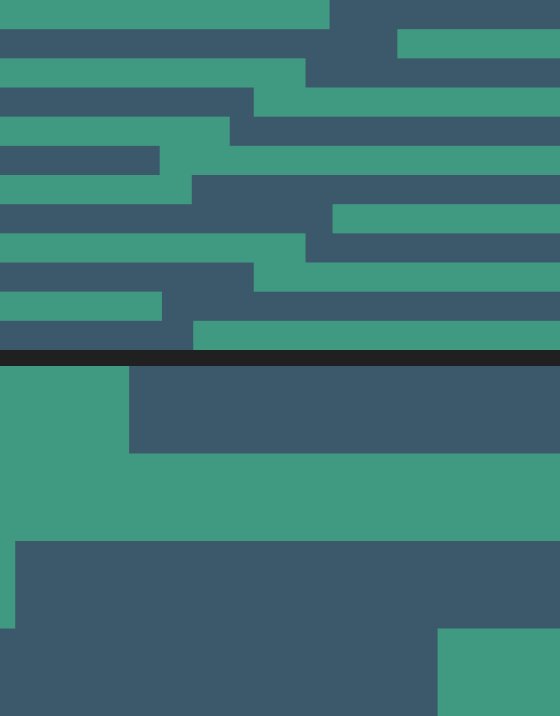
Top, the full canvas; bottom, a detail of the centre.
Give the GLSL for this pattern, as a Shadertoy shader.

```glsl
// Twelve equal horizontal bands in slate and green, stacked in alternating order.
// Each band switches colour once, at its own place across the width; bands are
// blended by pixel coverage, so neighbours of one colour join without a seam.

const float BANDS = 12.0;

// Fraction of the width at which each band switches, bottom band first
const float SWITCH_X[12] = float[12](
    0.3451, 0.2891, 0.4531, 0.5456, 0.5938, 0.3424,
    0.2852, 0.4102, 0.4531, 0.5456, 0.7096, 0.5885);

// Linear coverage of an edge that is one pixel wide
float coverage(float dist, float pixel) {
    return clamp(dist / pixel + 0.5, 0.0, 1.0);
}

// Amount of green in a band: even bands are green on the right, odd on the left
float bandGreen(float band, float x) {
    int i = int(clamp(band, 0.0, BANDS - 1.0));
    float right = coverage(x - SWITCH_X[i], 1.0 / iResolution.x);
    return i % 2 == 0 ? right : 1.0 - right;
}

void mainImage(out vec4 fragColor, in vec2 fragCoord) {
    vec2 uv = fragCoord / iResolution.xy;

    // Blend the two bands that meet at the nearest boundary
    float y = uv.y * BANDS;
    float boundary = floor(y + 0.5);
    float upper = coverage(y - boundary, BANDS / iResolution.y);
    float green = mix(bandGreen(boundary - 1.0, uv.x),
                      bandGreen(boundary, uv.x), upper);

    vec3 slateColor = vec3(0.237, 0.350, 0.420);
    vec3 greenColor = vec3(0.251, 0.605, 0.510);
    fragColor = vec4(mix(slateColor, greenColor, green), 1.0);
}
```
